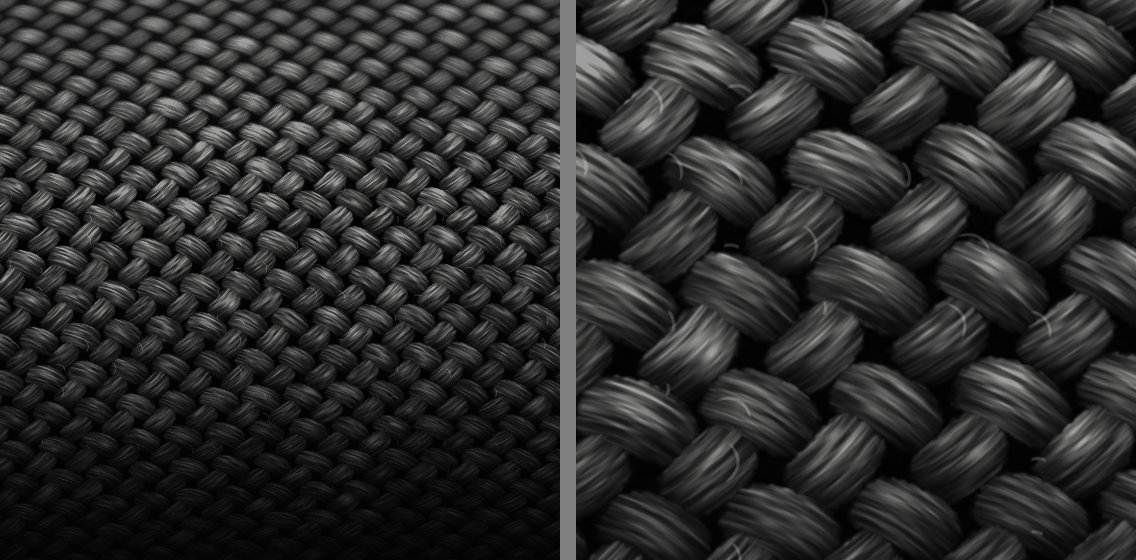
Left: the whole. Right: its middle third, enlarged.
Give the GLSL for this texture, as a WebGL 2 fragment shader.

```glsl
#version 300 es
precision highp float;
// Black basket-weave fabric: diagonal fibrous yarns on a curved, top-lit surface.
uniform vec2 u_resolution;
out vec4 outColor;

float hash(vec2 p) {
    vec3 q = fract(p.xyx * vec3(0.1031, 0.1030, 0.0973));
    q += dot(q, q.yzx + 33.33);
    return fract((q.x + q.y) * q.z);
}

float noise(vec2 p) {
    vec2 i = floor(p), f = fract(p);
    f = f * f * (3.0 - 2.0 * f);
    return mix(mix(hash(i), hash(i + vec2(1, 0)), f.x),
               mix(hash(i + vec2(0, 1)), hash(i + vec2(1, 1)), f.x), f.y);
}

mat2 rotation(float angle) {
    float c = cos(angle), s = sin(angle);
    return mat2(c, -s, s, c);
}

// Lattice coordinates: rows crowd together as the cloth curves away.
vec2 weaveSpace(vec2 uv) {
    float t = uv.y - 0.5 - 0.047 * (uv.x - 0.5) + 0.07 * (uv.x - 0.5) * (uv.x - 0.5);
    float u = (uv.x + 0.17 * t - 0.507) / 0.0747;
    return vec2(u, 14.2 * t + 12.0 * t * t * t + 0.07);
}

// Brightness of one visible yarn bump; rising yarns are shorter and steeper.
float yarn(vec2 offset, vec2 id, bool rising, float blur) {
    float seed = hash(id + (rising ? 71.3 : 19.7));
    vec2 d = vec2(offset.x - 0.16 * offset.y, 0.943 * offset.y + 0.047 * offset.x);
    float angle = (rising ? 0.75 : -0.47) + 0.16 * (seed - 0.5);
    vec2 p = rotation(angle) * d;
    p.y += (rising ? -0.22 : 0.28) * p.x * p.x;
    vec2 size = (rising ? vec2(0.44, 0.30) : vec2(0.51, 0.305)) * (0.96 + 0.08 * seed);

    // Rounded outline with a slightly frayed edge.
    vec2 e = abs(p / size);
    float k = pow(e.x * e.x * e.x + e.y * e.y * e.y, 1.0 / 3.0);
    k += 0.08 * (noise(p * 24.0 + seed * 90.0) - 0.5) * (1.0 - blur);
    float cover = 1.0 - smoothstep(mix(0.84, 0.45, blur), mix(1.0, 1.2, blur), k);

    // Thin twisted strands run along the yarn.
    vec2 s = vec2(p.x * 3.0, p.y + 0.07 * p.x) + seed * 50.0;
    float strands = 0.65 * noise(vec2(s.x, s.y * 26.0))
                  + 0.35 * noise(vec2(s.x * 2.3, s.y * 50.0));
    float fibre = mix(0.22 + 1.35 * strands * strands + 0.35 * strands, 0.75, blur * 0.85);

    // Rounded body, lit from above, with a sheen at the crown.
    float body = 0.30 + 0.70 * sqrt(max(0.0, 1.0 - k * k));
    float lit = 0.85 + 0.5 * clamp(d.y / 0.3, -1.0, 1.0) * (1.0 - 0.6 * blur);
    float sheen = 0.75 + 0.5 * exp(-12.0 * p.x * p.x);
    float side = rising ? mix(0.95, 0.62, blur) : 1.0;
    return cover * body * fibre * lit * sheen * side * (0.85 + 0.3 * seed);
}

// Sparse curled lint fibres, at most one per grid cell.
float lint(vec2 uv) {
    vec2 grid = uv * 22.0, id = floor(grid);
    float seed = hash(id + 5.1);
    vec2 centre = 0.35 + 0.3 * vec2(hash(id + 8.4), hash(id + 13.9));
    vec2 p = rotation(6.283 * seed) * (fract(grid) - centre);
    p.y += 2.0 * p.x * p.x - 0.05;
    float halfLength = 0.08 + 0.2 * hash(id + 2.6);
    float line = 1.0 - smoothstep(0.008, 0.035, abs(p.y));
    return line * (1.0 - smoothstep(halfLength * 0.7, halfLength, abs(p.x))) * step(0.72, seed);
}

void main() {
    vec2 uv = gl_FragCoord.xy / u_resolution;
    vec2 w = weaveSpace(uv);
    float blur = smoothstep(0.62, 1.02, uv.y);

    // Both yarn families, the second offset by half a cell.
    float cloth = 0.0;
    vec2 nearest = floor(w + 0.5);
    for (int j = -1; j <= 1; j++) {
        for (int i = -1; i <= 1; i++) {
            vec2 id = nearest + vec2(i, j);
            cloth = max(cloth, yarn(w - id, id, false, blur));
            cloth = max(cloth, yarn(w - id - 0.5, id, true, blur));
        }
    }

    // Light falls off towards the lower edge and the corners.
    float light = 0.02 + 0.54 * smoothstep(-0.08, 0.88, uv.y);
    light *= 1.0 - 0.5 * (uv.x - 0.5) * (uv.x - 0.5);
    light *= 0.9 + 0.2 * noise(uv * 5.0);

    float shade = 0.012 + 0.05 * blur + cloth * light;
    float focus = smoothstep(0.1, 0.35, uv.y) * (1.0 - smoothstep(0.6, 0.75, uv.y));
    shade += 0.17 * lint(uv) * focus;
    shade += 0.03 * (noise(uv * 260.0) - 0.5) * light;
    shade = min(shade, 0.62);
    outColor = vec4(shade * vec3(0.995, 1.0, 0.99), 1.0);
}
```
